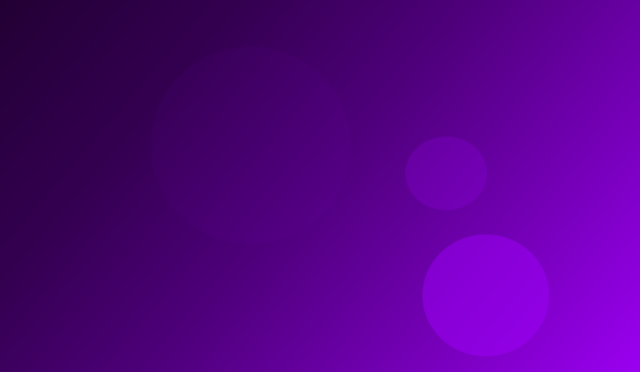
Give the GLSL for this background, as a Shadertoy shader.

```glsl
const vec3 SHADOW = vec3(0.125, 0.0, 0.19);
const vec3 DUSK   = vec3(0.200, 0.0, 0.312);
const vec3 PLUM   = vec3(0.310, 0.0, 0.488);
const vec3 VIOLET = vec3(0.455, 0.0, 0.715);
const vec3 BRIGHT = vec3(0.605, 0.0, 0.945);
const vec3 DISC_TINT = vec3(0.63, 0.0, 1.0);

// Share of the ramp travelled across the width and down the height
const vec2 RAMP_WEIGHT = vec2(2.0, 1.0) / 3.0;

// Discs: centre.xy and radii.xy as fractions of the canvas
const int DISC_COUNT = 3;
const vec4 DISCS[DISC_COUNT] = vec4[DISC_COUNT](
    vec4(0.392, 0.610, 0.1563, 0.2646),
    vec4(0.697, 0.534, 0.0638, 0.0987),
    vec4(0.759, 0.206, 0.0990, 0.1637));
const float DISC_OPACITY[DISC_COUNT] = float[DISC_COUNT](0.035, 0.20, 0.46);

// Five evenly spaced colours from dark to bright
vec3 backgroundRamp(float t) {
    float s = clamp(t, 0.0, 1.0) * 4.0;
    vec3 color = mix(SHADOW, DUSK, smoothstep(-0.6, 1.0, s) * 0.3 + 0.7 * min(s, 1.0));
    color = mix(color, PLUM, clamp(s - 1.0, 0.0, 1.0));
    color = mix(color, VIOLET, clamp(s - 2.0, 0.0, 1.0));
    return mix(color, BRIGHT, clamp(s - 3.0, 0.0, 1.0));
}

// Approximate signed distance to an ellipse, in canvas heights
float ellipseDistance(vec2 p, vec2 radii) {
    return (length(p / radii) - 1.0) * min(radii.x, radii.y);
}

void mainImage(out vec4 fragColor, in vec2 fragCoord) {
    vec2 uv = fragCoord / iResolution.xy;
    vec2 aspect = vec2(iResolution.x / iResolution.y, 1.0);
    float edge = 1.0 / iResolution.y;

    // Diagonal gradient from upper left to lower right
    vec3 color = backgroundRamp(dot(vec2(uv.x, 1.0 - uv.y), RAMP_WEIGHT));

    // Translucent discs
    for (int i = 0; i < DISC_COUNT; i++) {
        vec4 disc = DISCS[i];
        float d = ellipseDistance((uv - disc.xy) * aspect, disc.zw * aspect);
        float coverage = 1.0 - smoothstep(-edge, edge, d);
        color = mix(color, DISC_TINT, coverage * DISC_OPACITY[i]);
    }

    fragColor = vec4(color, 1.0);
}
```
